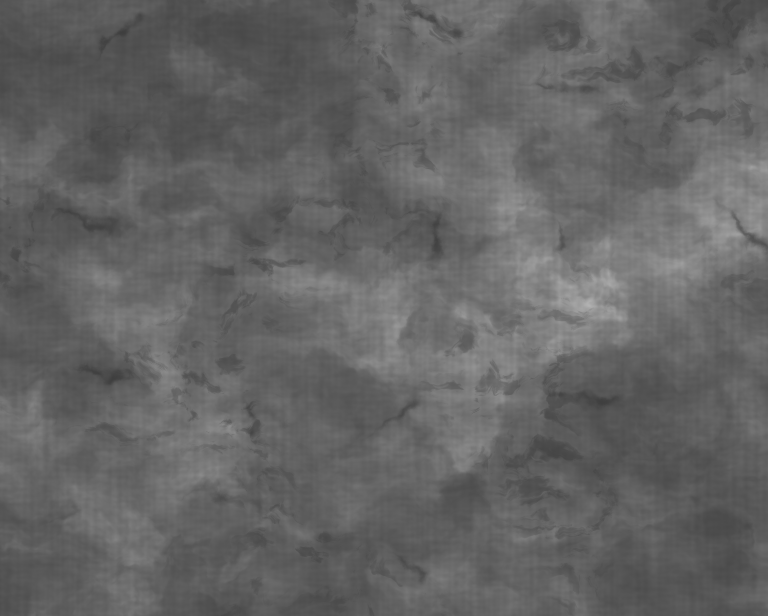
Reproduce this texture procedurally as a Shadertoy shader.

```glsl
// Mottled grey plaster: cloudy stains, short dark creases and a faint woven grain.

#define BASE_GREY 0.389
#define CLOUD_SCALE 2.2
#define CLOUD_DEPTH 0.26
#define STAIN_SCALE 2.5
#define STAIN_DEPTH 0.12
#define GLOW_DEPTH 0.34
#define MOTTLE_DEPTH 0.15
#define CREASE_CELL 0.26
#define CREASE_SHARE 0.6
#define CREASE_DEPTH 0.42
#define WEAVE_SCALE 125.0
#define WEAVE_DEPTH 0.06

vec2 hash2(vec2 p) {
    vec3 q = fract(p.xyx * vec3(0.1031, 0.1030, 0.0973));
    q += dot(q, q.yzx + 33.33);
    return fract((q.xx + q.yz) * q.zy);
}

vec2 gradientAt(vec2 cell) {
    float angle = 6.2832 * hash2(cell).x;
    return vec2(cos(angle), sin(angle));
}

// Gradient noise, roughly -0.7 to 0.7
float gradientNoise(vec2 p) {
    vec2 i = floor(p), f = p - i;
    vec2 u = f * f * f * (f * (f * 6.0 - 15.0) + 10.0);
    vec2 e = vec2(1.0, 0.0);
    float a = dot(gradientAt(i), f);
    float b = dot(gradientAt(i + e.xy), f - e.xy);
    float c = dot(gradientAt(i + e.yx), f - e.yx);
    float d = dot(gradientAt(i + e.xx), f - e.xx);
    return mix(mix(a, b, u.x), mix(c, d, u.x), u.y);
}

float fbm(vec2 p) {
    float sum = 0.0, gain = 1.0;
    for (int i = 0; i < 5; i++) {
        sum += gain * gradientNoise(p);
        p = mat2(1.6, 1.2, -1.2, 1.6) * p + 17.3;
        gain *= 0.55;
    }
    return sum;
}

// Overlapping stains whose rims vary from crisp to diffuse
float stains(vec2 p) {
    float sum = 0.0;
    for (int i = 0; i < 3; i++) {
        vec2 q = p * STAIN_SCALE * (1.0 + 0.55 * float(i)) + 41.7 * float(i);
        float rim = mix(0.1, 0.36, smoothstep(-0.3, 0.3, gradientNoise(q * 0.9 + 5.0)));
        sum += smoothstep(-rim, rim, fbm(q)) - 0.5;
    }
    return sum;
}

// Sparse tapering creases, mostly near level, softly bent
float creases(vec2 p) {
    float dark = 0.0;
    vec2 home = floor(p / CREASE_CELL);
    for (int k = 0; k < 9; k++) {
        vec2 cell = home + vec2(k % 3 - 1, k / 3 - 1);
        vec2 pick = hash2(cell + 3.0), place = hash2(cell + 31.0), form = hash2(cell + 67.0);
        if (pick.x > CREASE_SHARE) continue;
        float tilt = 12.0 * pow(abs(pick.y - 0.5), 3.0) * sign(pick.y - 0.5) - 0.2;
        vec2 axis = vec2(cos(tilt), sin(tilt));
        vec2 d = p - (cell + 0.2 + 0.6 * place) * CREASE_CELL;
        vec2 q = vec2(dot(d, axis), dot(d, vec2(-axis.y, axis.x)));
        float reach = mix(0.03, 0.09, form.x);
        float along = q.x / reach;
        float across = q.y - (form.y - 0.5) * 0.35 * q.x * along;
        float width = mix(0.008, 0.002, smoothstep(-0.9, 0.9, -along));
        float core = exp(-across * across / (width * width));
        float shade = 0.4 * exp(-abs(across) / (across > 0.0 ? 0.028 : 0.01));
        float taper = smoothstep(-1.0, 0.2, along) * (1.0 - smoothstep(0.6, 1.0, along));
        dark = max(dark, (core + shade) * taper * mix(0.35, 0.95, place.x));
    }
    return dark;
}

// Fine threads in both directions over a short-fibred grain
float weave(vec2 p) {
    float upright = gradientNoise(p * vec2(WEAVE_SCALE, 7.0));
    float level = gradientNoise(p * vec2(26.0, WEAVE_SCALE) + 9.0);
    float bands = gradientNoise(p * vec2(38.0, 1.5) + 23.0);
    float grain = gradientNoise(p * vec2(0.6, 0.9) * WEAVE_SCALE + 61.0);
    return upright + 0.9 * level + 0.4 * bands + 0.7 * grain;
}

void mainImage(out vec4 fragColor, in vec2 fragCoord) {
    vec2 p = fragCoord / iResolution.y;
    vec2 warp = vec2(fbm(p * 6.0 + 2.0), fbm(p * 6.0 + 13.0));
    vec2 ripple = vec2(fbm(p * 26.0 + 31.0), fbm(p * 26.0 + 47.0));
    vec2 cloudPoint = p * vec2(0.88, 1.12) + 0.05 * warp + 0.009 * ripple;

    // Pale diagonal drift rising toward the right
    float offBand = (cloudPoint.y - 0.30 - 0.42 * cloudPoint.x) / 0.22;
    float glow = exp(-offBand * offBand) * smoothstep(0.1, 0.95, p.x);

    float tone = CLOUD_DEPTH * fbm(cloudPoint * CLOUD_SCALE + 8.0);
    tone += STAIN_DEPTH * stains(cloudPoint);
    tone += GLOW_DEPTH * (glow - 0.23);

    // Small horizontal mottling and scattered dark flecks
    tone += MOTTLE_DEPTH * fbm(p * vec2(10.0, 15.0) + 0.4 * warp);
    float fleck = smoothstep(0.12, 0.5, fbm(p * vec2(17.0, 25.0) + warp));
    tone -= 0.2 * fleck * smoothstep(-0.1, 0.3, gradientNoise(p * 4.0 + 51.0));

    float wear = smoothstep(-0.35, 0.25, gradientNoise(p * 34.0 + 77.0));
    tone -= CREASE_DEPTH * mix(0.35, 1.0, wear) * creases(p + 0.025 * warp + 0.011 * ripple);
    tone += WEAVE_DEPTH * weave(p);

    // Highlights stretch further than shadows
    float grey = BASE_GREY * exp(tone + 0.4 * tone * tone);
    fragColor = vec4(vec3(grey), 1.0);
}
```
